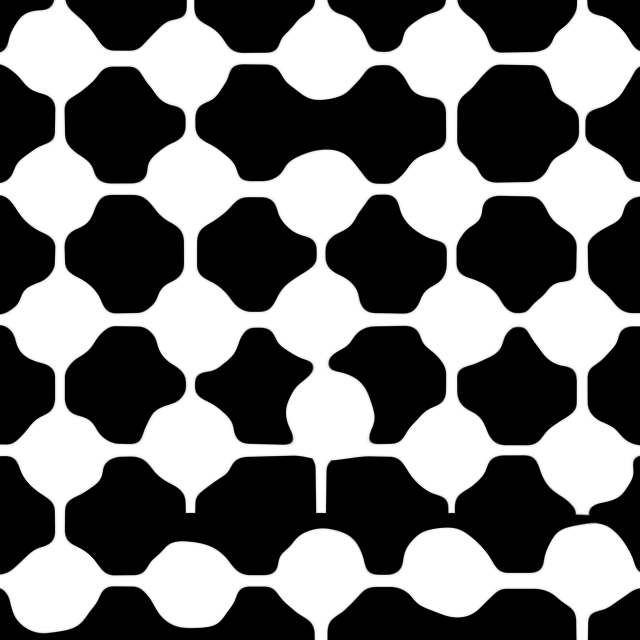
Give the GLSL for this pattern, as a WebGL 1 fragment shader.

```glsl
precision highp float;

// White lumpy beads on a five by five lattice of thin links over black.
// Beads are smooth unions of hashed discs; links taper from node to node,
// and a few vertical links are worn short or missing.

uniform vec2 u_resolution;

const vec3 BLACK = vec3(0.0);
const vec3 WHITE = vec3(1.0);
const vec3 RIM_WHITE = vec3(0.95);
const vec2 FIRST_NODE = vec2(0.0937, 0.0924);
const float PITCH = 0.204;
const float DISC_RADIUS = 0.060;
const float FILLET = 0.022;
const float RIM_WIDTH = 0.0025;

float hash(vec2 cell, float seed) {
  vec3 q = fract(vec3(cell.xyx + seed * 1.73) * vec3(0.1031, 0.1030, 0.0973));
  q += dot(q, q.yzx + 33.33);
  return fract((q.x + q.y) * q.z);
}

// Random offset in -1..1 on both axes.
vec2 hashOffset(vec2 cell, float seed) {
  return 2.0 * vec2(hash(cell, seed), hash(cell, seed + 7.3)) - 1.0;
}

float smoothUnion(float a, float b, float k) {
  float h = max(k - abs(a - b), 0.0) / k;
  return min(a, b) - 0.25 * h * h * k;
}

// 1.0 for the chosen lattice cell, 0.0 elsewhere.
float isCell(vec2 cell, vec2 chosen) {
  vec2 same = step(abs(cell - chosen), vec2(0.5));
  return same.x * same.y;
}

// Slight hand-cut unevenness from layered sines.
float wobble(vec2 p) {
  return 0.0012 * sin(p.x * 83.0 + 2.0 * sin(p.y * 47.0))
       + 0.0008 * sin(p.y * 131.0 + p.x * 59.0);
}

// Three overlapping discs around a shifted node.
float bead(vec2 p, vec2 node) {
  vec2 center = FIRST_NODE + node * PITCH + 0.012 * hashOffset(node, 3.0);
  center.y += 0.050 * isCell(node, vec2(2.0, 1.0));
  float d = 1.0;
  for (int i = 0; i < 3; i++) {
    vec2 shift = 0.014 * hashOffset(node, 11.0 + 5.0 * float(i));
    d = smoothUnion(d, length(p - center - shift) - DISC_RADIUS, 0.02);
  }
  return d;
}

float beads(vec2 p, vec2 nearest) {
  float d = 1.0;
  for (int y = -1; y <= 1; y++) {
    for (int x = -1; x <= 1; x++) {
      d = smoothUnion(d, bead(p, nearest + vec2(float(x), float(y))), FILLET);
    }
  }
  return d + wobble(p);
}

// Tapered strip; across is the signed offset and t runs from node to node.
float link(float across, float t, vec2 cell, vec2 widths, float seed) {
  float startWidth = mix(widths.x, widths.y, hash(cell, seed));
  float endWidth = mix(widths.x, widths.y, hash(cell, seed + 4.1));
  return abs(across) - mix(startWidth, endWidth, t);
}

// Fraction of a vertical link lost from its lower end; 2.0 removes it.
float linkLoss(vec2 cell) {
  float halfWorn = isCell(vec2(0.0, cell.y), vec2(0.0)) * step(0.5, cell.x);
  float bottomGap = step(cell.y, -0.5) * (1.0 - step(1.5, cell.x) * step(mod(cell.x, 2.0), 0.5));
  float topGap = isCell(cell, vec2(2.0, 3.0));
  return 0.52 * halfWorn + 2.0 * max(bottomGap, topGap);
}

float links(vec2 grid, vec2 nearest) {
  vec2 across = (grid - nearest) * PITCH;
  vec2 t = fract(grid);
  vec2 rowCell = vec2(floor(grid.x), nearest.y);
  vec2 columnCell = vec2(nearest.x, floor(grid.y));
  float horizontal = link(across.y, t.x, rowCell, vec2(0.007, 0.013), 23.0);
  float vertical = link(across.x, t.y, columnCell, vec2(0.004, 0.011), 41.0);
  vertical = max(vertical, (linkLoss(columnCell) - t.y) * PITCH);
  return min(horizontal, vertical);
}

void main() {
  float size = min(u_resolution.x, u_resolution.y);
  vec2 p = gl_FragCoord.xy / size;
  vec2 grid = (p - FIRST_NODE) / PITCH;
  vec2 nearest = floor(grid + 0.5);

  float d = smoothUnion(beads(p, nearest), links(grid, nearest), FILLET);

  // Bright fill with a faintly dimmer rim.
  float edge = 0.75 / size;
  float fill = 1.0 - smoothstep(-edge, edge, d);
  float rim = smoothstep(-edge, edge, d + RIM_WIDTH);
  gl_FragColor = vec4(mix(BLACK, mix(WHITE, RIM_WHITE, rim), fill), 1.0);
}
```
